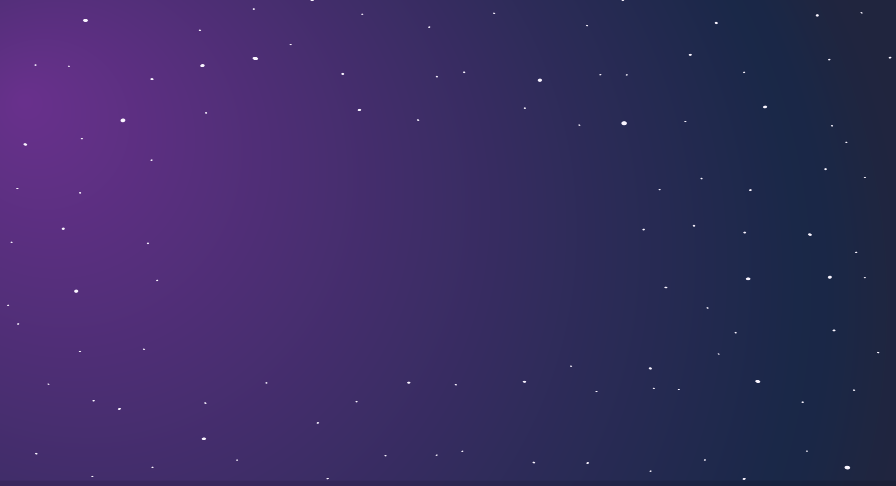
Give the GLSL for this background, as a WebGL 2 fragment shader.

```glsl
#version 300 es
precision highp float;
// Night sky: an off-centre radial gradient from violet to navy, whose rings
// drift as they grow, with small flattened stars on a jittered grid that
// leaves a calm, empty area in the middle.

#define ASPECT 0.543                // canvas height over width
#define GLOW vec2(0.026, 0.432)     // brightest point of the gradient
#define DRIFT vec2(0.169, -0.208)   // shift of the ring centre at t = 1
#define RING_RADIUS 0.703           // ring radius at t = 1
#define STAR_CELL 0.0625            // grid spacing of the stars
#define STAR_MIN 0.0011
#define STAR_MAX 0.0032
#define CALM_CENTRE vec2(0.446, 0.273)
#define CALM_HALF vec2(0.257, 0.120)
#define FLOOR_HEIGHT 0.006          // dim strip along the lower edge

uniform vec2 u_resolution;
out vec4 fragColor;

const vec3 VIOLET = vec3(0.41, 0.19, 0.55);
const vec3 INDIGO = vec3(0.175, 0.17, 0.345);
const vec3 TEAL = vec3(0.10, 0.155, 0.28);
const vec3 NAVY = vec3(0.125, 0.145, 0.245);
const vec3 STAR_WHITE = vec3(0.98, 0.96, 1.0);

vec3 hash3(vec2 cell) {
    vec3 q = fract(vec3(cell.xyx) * vec3(0.1031, 0.1030, 0.0973));
    q += dot(q, q.yxz + 33.33);
    return fract((q.xxy + q.yzz) * q.zyx);
}

// Solves |q - t * DRIFT| = t * RING_RADIUS for the ring through p.
float ringParameter(vec2 p) {
    vec2 q = p - GLOW;
    float a = RING_RADIUS * RING_RADIUS - dot(DRIFT, DRIFT);
    float b = dot(q, DRIFT);
    return (sqrt(b * b + a * dot(q, q)) - b) / a;
}

vec3 skyColor(float t) {
    vec3 c = mix(VIOLET, INDIGO, clamp(t / 0.73, 0.0, 1.0));
    c = mix(c, TEAL, clamp((t - 0.73) / 0.27, 0.0, 1.0));
    return mix(c, NAVY, smoothstep(1.0, 1.15, t));
}

// Coverage of the one star that lives in the cell around p.
float starCoverage(vec2 p, float pixel) {
    vec2 cell = floor(p / STAR_CELL);
    vec3 place = hash3(cell + 7.0);
    vec3 shape = hash3(cell + 61.0);
    vec2 star = (cell + 0.1 + 0.8 * place.xy) * STAR_CELL;

    vec2 fromCalm = abs(star - CALM_CENTRE) - CALM_HALF;
    float visible = step(0.0, max(fromCalm.x, fromCalm.y));

    // A slightly tilted ellipse; large stars are rare.
    float radius = mix(STAR_MIN, STAR_MAX, pow(place.z, 5.0));
    float tilt = 0.5 * (shape.x - 0.5);
    vec2 d = p - star;
    d = mat2(cos(tilt), -sin(tilt), sin(tilt), cos(tilt)) * d;
    d.y *= mix(1.2, 1.8, shape.y);
    return visible * smoothstep(pixel, -pixel, length(d) - radius);
}

void main() {
    vec2 p = gl_FragCoord.xy / u_resolution * vec2(1.0, ASPECT);
    float pixel = 0.7 / u_resolution.x;

    vec3 color = skyColor(ringParameter(p));

    // Dim strip at the bottom
    float strip = 1.0 - smoothstep(-pixel, pixel, p.y - FLOOR_HEIGHT);
    color *= 1.0 - 0.12 * strip;

    color = mix(color, STAR_WHITE, starCoverage(p, pixel));
    fragColor = vec4(color, 1.0);
}
```
